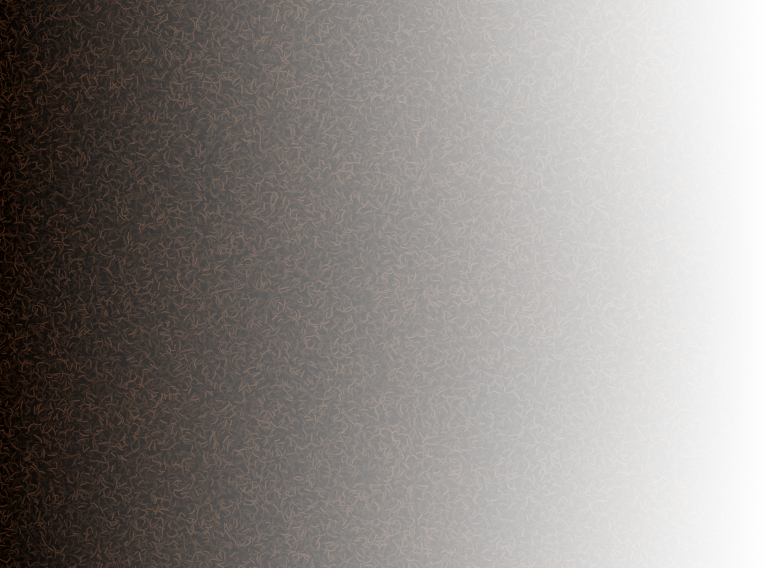
Give the GLSL for this background, as a Shadertoy shader.

```glsl
const vec3 SOIL = vec3(0.10, 0.05, 0.02);
const vec3 PAPER = vec3(1.0);
const vec3 FIBRE_TINT = vec3(0.23, 0.135, 0.085);
const vec3 PATCH_TINT = vec3(0.018, 0.006, 0.001);
const float FIBRE_MEAN = 0.33;

vec2 hash2(vec2 p) {
    vec3 q = fract(p.xyx * vec3(0.1031, 0.1030, 0.0973));
    q += dot(q, q.yzx + 33.33);
    return fract((q.xx + q.yz) * q.zy);
}

float gradientNoise(vec2 p) {
    vec2 cell = floor(p);
    vec2 f = fract(p);
    vec2 u = f * f * f * (f * (f * 6.0 - 15.0) + 10.0);
    vec4 corner;
    for (int i = 0; i < 4; i++) {
        vec2 o = vec2(i % 2, i / 2);
        corner[i] = dot(hash2(cell + o) * 2.0 - 1.0, f - o);
    }
    return mix(mix(corner.x, corner.y, u.x), mix(corner.z, corner.w, u.x), u.y);
}

// Soft, slightly bent stroke centred on the origin
float stroke(vec2 p, float angle, float halfLength, float bend, float feather) {
    float c = cos(angle);
    float s = sin(angle);
    p = vec2(c * p.x + s * p.y, c * p.y - s * p.x);
    p.y += bend * (p.x * p.x - 0.1);
    p.x -= clamp(p.x, -halfLength, halfLength);
    return 1.0 - smoothstep(0.0, 0.13 + feather, length(p));
}

// One layer of randomly turned strokes, one per grid cell
float fibreLayer(vec2 p, float seed, float feather) {
    vec2 cell = floor(p);
    float light = 0.0;
    for (int y = -1; y <= 1; y++) {
        for (int x = -1; x <= 1; x++) {
            vec2 id = cell + vec2(x, y);
            vec2 place = hash2(id + seed);
            vec2 shape = hash2(id + seed + 47.3);
            float glow = mix(0.25, 1.0, shape.y * shape.y);
            float halfLength = mix(0.25, 0.62, place.x);
            float mark = stroke(p - id - place, shape.x * 6.2832,
                                halfLength, place.y * 1.6 - 0.8, feather);
            light = max(light, mark * glow);
        }
    }
    return light;
}

float fibres(vec2 p, float density, float pixel) {
    float light = 0.0;
    for (int i = 0; i < 3; i++) {
        float layer = float(i);
        float scale = density * (1.0 + 0.13 * layer);
        vec2 q = p * scale + layer * vec2(17.2, 9.7);
        light = max(light, fibreLayer(q, layer * 113.0 + 5.0, 0.5 * pixel * scale));
    }
    return light;
}

// White share from left to right, held back around mid height
float paperVeil(vec2 uv) {
    float x = uv.x;
    float ease = x * x * (1.0 - x);
    float bow = cos((uv.y - 0.45) * 6.2832) * ease;
    return clamp(x + 0.36 * ease - 0.14 * bow, 0.0, 1.0);
}

void mainImage(out vec4 fragColor, in vec2 fragCoord) {
    vec2 uv = fragCoord / iResolution.xy;
    vec2 p = fragCoord / iResolution.y;
    float pixel = 1.0 / iResolution.y;

    // Broad gradient
    float veil = paperVeil(uv);
    vec3 color = mix(SOIL, PAPER, veil);

    // Fibres and fine grain, fading beneath the veil
    float cover = pow(1.0 - veil, 0.8);
    float grain = gradientNoise(p * 110.0) * 0.22;
    float relief = fibres(p, 72.0, pixel) - FIBRE_MEAN + grain;
    color += FIBRE_TINT * relief * cover;

    // Faint warm and cool patches
    float patches = gradientNoise(p * 5.0) + 0.6 * gradientNoise(p * 13.0 + 8.0);
    color += PATCH_TINT * patches * cover;

    fragColor = vec4(clamp(color, 0.0, 1.0), 1.0);
}
```
